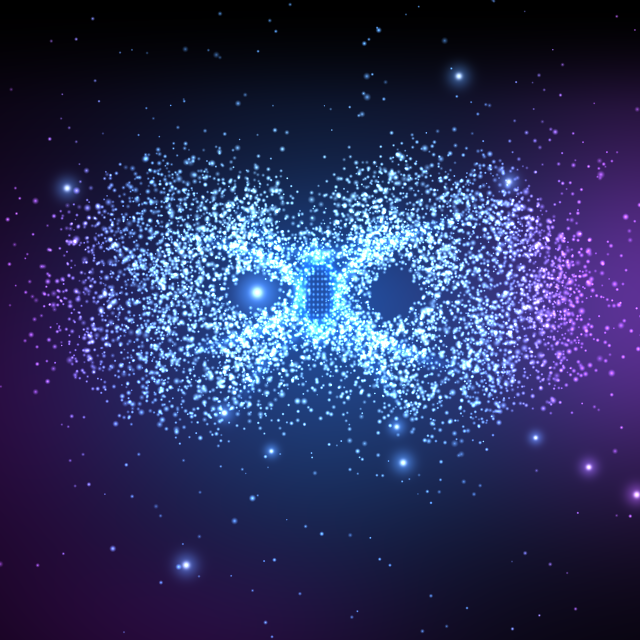
Reproduce this background procedurally as a WebGL 2 fragment shader.

```glsl
#version 300 es
precision highp float;

uniform vec2 u_resolution;
out vec4 outColor;

const vec3 NIGHT = vec3(0.015, 0.005, 0.03);
const vec3 BLUE = vec3(0.10, 0.25, 0.46);
const vec3 VIOLET = vec3(0.34, 0.15, 0.49);
const vec3 PLUM = vec3(0.13, 0.01, 0.16);
const vec3 ICE = vec3(0.66, 0.92, 1.0);
const vec3 SKY = vec3(0.36, 0.64, 0.98);
const vec3 ORCHID = vec3(0.68, 0.36, 0.90);
const vec3 AZURE = vec3(0.03, 0.36, 0.85);
const vec2 CENTER = vec2(0.497, 0.540);
const int CLOUD_LAYERS = 6;
const int FINE_LAYERS = 3;
const float ARC_WIDTH = 0.012;

// Bright lead stars: position and glow size
const int STAR_COUNT = 12;
const vec3 STARS[STAR_COUNT] = vec3[](
    vec3(0.717, 0.881, 0.021), vec3(0.105, 0.706, 0.021),
    vec3(0.291, 0.117, 0.022), vec3(0.630, 0.277, 0.020),
    vec3(0.350, 0.355, 0.017), vec3(0.402, 0.543, 0.036),
    vec3(0.795, 0.716, 0.018), vec3(0.920, 0.270, 0.017),
    vec3(0.837, 0.316, 0.013), vec3(0.424, 0.295, 0.013),
    vec3(0.620, 0.333, 0.015), vec3(0.995, 0.227, 0.020));

vec3 hash3(vec2 p) {
    vec3 q = fract(p.xyx * vec3(0.1031, 0.1030, 0.0973));
    q += dot(q, q.yxz + 33.33);
    return fract((q.xxy + q.yzz) * q.zyx);
}

float noise(vec2 p) {
    vec2 i = floor(p), f = fract(p);
    f = f * f * (3.0 - 2.0 * f);
    return mix(mix(hash3(i).x, hash3(i + vec2(1, 0)).x, f.x),
               mix(hash3(i + vec2(0, 1)).x, hash3(i + 1.0).x, f.x), f.y);
}

// Gaussian spot with separate horizontal and vertical radii
float spot(vec2 p, vec2 center, vec2 radius) {
    vec2 d = (p - center) / radius;
    return exp(-dot(d, d));
}

// Soft parabola opening along x, fading out at its reach
float arc(vec2 p, vec2 apex, float bend, float reach) {
    float t = p.y - apex.y;
    float slope = 2.0 * bend * t;
    float d = (p.x - apex.x - bend * t * t) / sqrt(1.0 + slope * slope);
    return exp(-d * d / (ARC_WIDTH * ARC_WIDTH)) * (1.0 - smoothstep(0.55, 1.0, abs(t) / reach));
}

// Luminous ribs and the knots where they meet
float ribs(vec2 p) {
    float side = arc(p, vec2(0.470, 0.541), -19.0, 0.105) + arc(p, vec2(0.530, 0.541), 12.5, 0.135);
    float cross = arc(p.yx, vec2(0.600, 0.495), 4.5, 0.15) + arc(p.yx, vec2(0.483, 0.497), -7.0, 0.15);
    float knots = spot(p, vec2(0.494, 0.606), vec2(0.022, 0.017))
                + spot(p, vec2(0.497, 0.476), vec2(0.014, 0.022));
    return side + 0.55 * cross + 0.7 * knots;
}

// Chance of a particle: two wings with hollow eyes and a sparse halo
float cloudDensity(vec2 p) {
    float leftWing = length((p - vec2(0.32, 0.545)) / vec2(0.25, 0.215));
    float rightWing = length((p - vec2(0.68, 0.550)) / vec2(0.27, 0.225));
    float wing = min(leftWing, rightWing);
    float clumps = smoothstep(0.15, 0.75, noise(p * 24.0));
    float body = (1.0 - smoothstep(0.45, 1.15, wing)) * mix(0.5, 1.0, clumps);
    float halo = 0.16 * exp(-1.3 * wing * wing) * clumps + 0.002;
    float eyes = spot(p, vec2(0.400, 0.543), vec2(0.045, 0.033))
               + spot(p, vec2(0.617, 0.541), vec2(0.046, 0.046))
               + spot(p, CENTER, vec2(0.024, 0.046));
    return (0.75 * body + halo) * (1.0 - smoothstep(0.2, 0.65, eyes));
}

// One jittered grid of round particles
float particles(vec2 p, float cells, float seed, bool fine) {
    vec2 g = p * cells + seed * 7.31;
    vec2 base = floor(g - 0.5);
    float light = 0.0;
    for (int k = 0; k < 4; k++) {
        vec2 cell = base + vec2(k % 2, k / 2);
        vec3 r = hash3(cell + seed * 57.0);
        vec3 s = hash3(cell + seed * 91.0 + 400.0);
        vec2 pos = cell + r.xy;
        vec2 home = (pos - seed * 7.31) / cells;
        float chance = fine ? 0.8 * ribs(home) : cloudDensity(home);
        float falloff = max(0.0, 1.0 - length(g - pos) / mix(0.25, 0.5, s.x));
        light += step(r.z, chance) * falloff * sqrt(falloff) * mix(0.5, 1.4, s.y);
    }
    return light;
}

vec3 backdrop(vec2 p) {
    vec3 c = NIGHT + BLUE * spot(p, vec2(0.50, 0.46), vec2(0.37, 0.35));
    c += VIOLET * spot(p, vec2(1.04, 0.53), vec2(0.28, 0.31));
    c += PLUM * (spot(p, vec2(0.0, 0.38), vec2(0.30, 0.36)) + 0.8 * spot(p, vec2(0.32, 0.0), vec2(0.35, 0.16)));
    return c * (1.0 - smoothstep(0.82, 1.0, p.y));
}

void main() {
    vec2 p = gl_FragCoord.xy / u_resolution;
    vec3 color = backdrop(p);
    float spread = length(p - CENTER);
    vec3 outer = mix(SKY, ORCHID, smoothstep(0.24, 0.46, abs(p.x - 0.48)));
    vec3 tint = mix(ICE, outer, smoothstep(0.12, 0.42, spread));

    // Azure haze and the ring around the core
    float ring = length((p - CENTER) / vec2(0.029, 0.052)) - 1.0;
    float rib = ribs(p);
    color += AZURE * (0.18 * spot(p, CENTER, vec2(0.16, 0.11)) + 0.45 * exp(-ring * ring * 12.0));
    color += AZURE * 0.35 * min(rib, 1.2);

    // Scattered cloud, then the finer grains along the ribs
    float light = 0.0;
    for (int i = 0; i < CLOUD_LAYERS; i++)
        light += particles(p, 66.0 + 11.0 * float(i), float(i) + 1.0, false);
    for (int i = 0; i < FINE_LAYERS; i++)
        light += particles(p, 105.0 + 21.0 * float(i), float(i) + 11.0, true);
    light += 0.5 * rib * rib * noise(p * 130.0);
    color += tint * light;

    // Regular lattice inside the core
    vec2 lattice = fract(p * vec2(150.0, 125.0)) - 0.5;
    color += SKY * 0.6 * exp(-dot(lattice, lattice) * 16.0) * (1.0 - smoothstep(-0.2, 0.3, ring));

    // Lead stars: wide halo and small bright heart
    for (int i = 0; i < STAR_COUNT; i++) {
        float d = length(p - STARS[i].xy) / STARS[i].z;
        vec3 halo = mix(SKY, ORCHID, smoothstep(0.82, 0.96, STARS[i].x));
        color += halo * 0.45 * exp(-d * d * 1.4) + vec3(0.75) * exp(-d * d * 18.0);
    }
    outColor = vec4(min(color, 1.0), 1.0);
}
```
